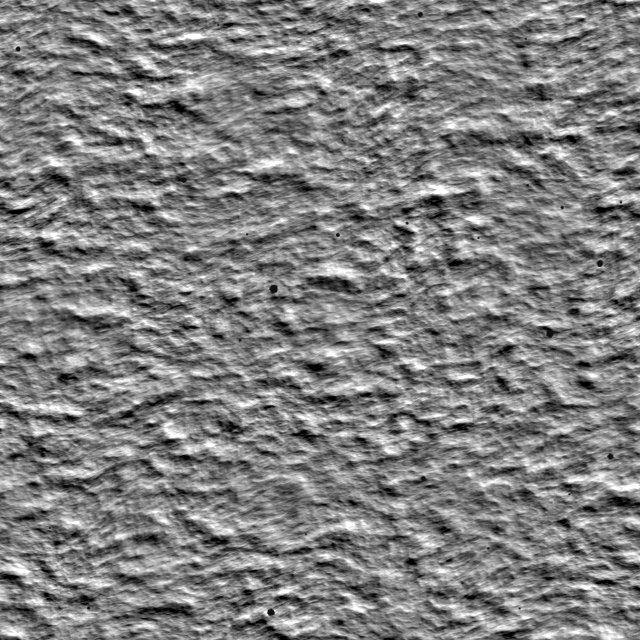
This texture is drawn by a WebGL 2 fragment shader. Its source:

```glsl
#version 300 es
precision highp float;

uniform vec2 u_resolution;
out vec4 fragColor;

const float MID_GREY = 0.5;
const float CONTRAST = 0.41;
const vec2 GRAIN_FREQ = vec2(13.0, 22.0);   // coarsest cells per canvas side
const float GRAIN_TILT = 0.16;              // radians, rising to the right
const float LACUNARITY = 1.85;
const int OCTAVES = 5;
const float OCTAVE_GAIN[5] = float[5](0.65, 1.0, 0.82, 0.58, 0.38);
const float CREASE = 0.75;                  // sharpness of the folds
const vec2 LIGHT_STEP = vec2(0.07, 0.22);   // half step across the slope, in cells
const float WARP_FREQ = 5.0;
const float WARP_AMOUNT = 0.022;
const float PIT_CELLS = 10.0;
const float PIT_CHANCE = 0.26;
const float PIT_RADIUS_MIN = 0.0014;
const float PIT_RADIUS_MAX = 0.0065;
const float PIT_GREY = 0.06;

uint hashCell(ivec2 cell, uint seed) {
    uvec2 u = uvec2(cell);
    uint h = u.x * 1597u ^ u.y * 51749u ^ seed * 7919u;
    h = (h ^ (h >> 16)) * 73244475u;
    h = (h ^ (h >> 15)) * 73244475u;
    return h ^ (h >> 16);
}

float random(ivec2 cell, uint seed) {
    return float(hashCell(cell, seed) >> 8) / 16777216.0;
}

mat2 rotation(float angle) {
    float c = cos(angle), s = sin(angle);
    return mat2(c, s, -s, c);
}

float cornerSlope(ivec2 cell, vec2 toPoint, uint seed) {
    float angle = 6.28319 * random(cell, seed);
    return dot(vec2(cos(angle), sin(angle)), toPoint);
}

float gradientNoise(vec2 p, uint seed) {
    ivec2 cell = ivec2(floor(p));
    vec2 f = fract(p);
    vec2 w = f * f * f * (f * (f * 6.0 - 15.0) + 10.0);
    float a = cornerSlope(cell, f, seed);
    float b = cornerSlope(cell + ivec2(1, 0), f - vec2(1, 0), seed);
    float c = cornerSlope(cell + ivec2(0, 1), f - vec2(0, 1), seed);
    float d = cornerSlope(cell + ivec2(1, 1), f - vec2(1, 1), seed);
    return mix(mix(a, b, w.x), mix(c, d, w.x), w.y);
}

// Rounded bumps with sharp valleys
float foldHeight(vec2 p, uint seed) {
    float n = gradientNoise(p, seed);
    return n + CREASE * abs(n);
}

// Slope of every octave towards the light
float reliefShade(vec2 p) {
    vec2 warp = vec2(gradientNoise(p * WARP_FREQ, 31u),
                     gradientNoise(p * WARP_FREQ, 32u));
    vec2 q = rotation(-GRAIN_TILT) * (p + WARP_AMOUNT * warp) * GRAIN_FREQ;
    float shade = 0.0;
    for (int i = 0; i < OCTAVES; i++) {
        uint seed = uint(i) + 1u;
        shade += OCTAVE_GAIN[i] * (foldHeight(q - LIGHT_STEP, seed)
                                 - foldHeight(q + LIGHT_STEP, seed));
        float turn = (i % 2 == 0) ? 0.24 : -0.2;
        q = rotation(turn) * q * LACUNARITY + 17.3;
    }
    return shade;
}

// Coverage of sparse round pits, one candidate per cell
float pitMask(vec2 p, float pixel) {
    ivec2 cell = ivec2(floor(p * PIT_CELLS));
    vec2 jitter = vec2(random(cell, 41u), random(cell, 42u));
    vec2 center = (vec2(cell) + 0.1 + 0.8 * jitter) / PIT_CELLS;
    float size = pow(random(cell, 43u), 4.0);
    float radius = mix(PIT_RADIUS_MIN, PIT_RADIUS_MAX, size);
    float wobble = 0.25 * radius * gradientNoise(p * 220.0, 44u);
    float dist = length(p - center) + wobble - radius;
    float present = step(random(cell, 45u), PIT_CHANCE);
    return present * (1.0 - smoothstep(-pixel, pixel, dist));
}

void main() {
    float pixel = 1.0 / min(u_resolution.x, u_resolution.y);
    vec2 p = gl_FragCoord.xy * pixel;

    // Relief, with gently uneven strength
    float strength = 1.0 + 0.4 * gradientNoise(p * 7.0, 51u);
    float grey = MID_GREY + CONTRAST * strength * reliefShade(p);

    grey = mix(grey, PIT_GREY, pitMask(p, pixel));
    fragColor = vec4(vec3(clamp(grey, 0.0, 1.0)), 1.0);
}
```
